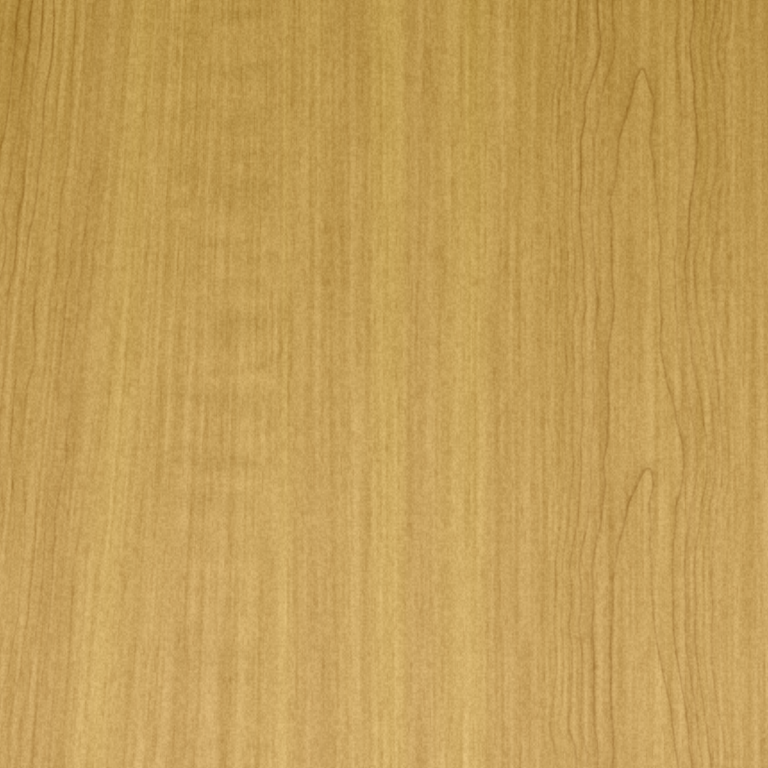
This texture is drawn by a three.js fragment shader. Its source:

```glsl
varying vec2 vUv;

float hash(vec2 cell) {
  vec3 p = fract(cell.xyx * vec3(0.1031, 0.1030, 0.0973));
  p += dot(p, p.yzx + 33.33);
  return fract((p.x + p.y) * p.z);
}

// Smooth value noise, centred on zero
float noise(vec2 p) {
  vec2 i = floor(p);
  vec2 f = fract(p);
  f = f * f * (3.0 - 2.0 * f);
  float low = mix(hash(i), hash(i + vec2(1.0, 0.0)), f.x);
  float high = mix(hash(i + vec2(0.0, 1.0)), hash(i + 1.0), f.x);
  return mix(low, high, f.y) - 0.5;
}

float bell(float x, float width) {
  return exp(-x * x / (width * width));
}

// Flat stripe with fairly crisp sides
float stripe(float x, float halfWidth) {
  return 1.0 - smoothstep(halfWidth - 0.004, halfWidth + 0.004, abs(x));
}

// Nested arches that open downwards around a wavering axis
float cathedralLines(vec2 p) {
  float d = p.x - 0.832 + 0.024 * noise(vec2(p.x * 9.0, p.y * 5.0))
          + 0.012 * noise(vec2(p.x * 14.0 + 40.0, p.y * 15.0))
          + 0.004 * noise(vec2(p.x * 20.0, p.y * 38.0));
  float ring = (p.y + 270.0 * d * d - 0.91) / 0.52;
  float slope = length(vec2(540.0 * d, 1.0)) / 0.52;
  float id = floor(ring + 0.5);
  float offset = (ring - id) / slope;
  float line = bell(offset, 0.0018) + 0.3 * bell(offset - 0.003, 0.005);
  float strength = 0.55 + 0.45 * hash(vec2(id + 20.0, 7.0));
  strength *= 0.9 + 0.8 * noise(vec2(id * 3.7 + 50.0, p.y * 8.0));
  return line * strength * (1.0 - smoothstep(0.05, 0.15, abs(d)));
}

// Leaning, wavy lines along the left edge
float edgeLines(vec2 p) {
  float x = p.x - 0.085 * p.y + 0.022 * noise(vec2(p.x * 8.0, p.y * 4.0 + 9.0))
          + 0.010 * noise(vec2(p.x * 25.0, p.y * 15.0))
          + 0.004 * noise(vec2(p.x * 30.0, p.y * 40.0));
  float phase = x * 60.0;
  float id = floor(phase + 0.5);
  float line = bell((phase - id) / 60.0, 0.0019);
  float strength = 0.75 + 1.1 * noise(vec2(id + 70.0, p.y * 7.0));
  return line * strength * mix(0.35, 1.0, p.y) * (1.0 - smoothstep(0.06, 0.16, p.x));
}

void main() {
  vec2 p = vUv;

  // Fibres lean on the left and stand upright further right
  float u = p.x - 0.09 * p.y * (1.0 - smoothstep(0.12, 0.42, p.x))
          + 0.004 * noise(vec2(p.x * 5.0, p.y * 4.0));

  // Light falls off towards the top and the corners
  vec3 color = mix(vec3(0.814, 0.670, 0.414), vec3(0.734, 0.592, 0.304),
                   smoothstep(-0.2, 1.15, p.y));
  color -= 0.022 * smoothstep(0.4, 0.85, distance(p, vec2(0.5, 0.35)));

  // Pale sapwood bands
  float pale = 0.6 * bell(u - 0.115, 0.020) + 0.6 * stripe(u - 0.368, 0.006)
             + 0.5 * stripe(u - 0.492, 0.008) + 0.7 * stripe(u - 0.513, 0.015)
             + 0.5 * bell(u - 0.610, 0.034) + 0.5 * stripe(u - 0.620, 0.014)
             + 0.5 * stripe(u - 0.915, 0.008);
  pale *= 0.85 + 0.6 * noise(vec2(u * 110.0, p.y * 1.2));
  pale += 0.6 * noise(vec2(u * 22.0 + 3.0, p.y * 0.8));
  color += vec3(0.026, 0.036, 0.018) * pale;

  // Fibres from broad to hair-fine
  float fibre = 0.022 * noise(vec2(u * 52.0, p.y * 1.0))
              + 0.044 * noise(vec2(u * 150.0 + 17.0, p.y * 2.0))
              + 0.056 * noise(vec2(u * 260.0 + 31.0, p.y * 9.0));
  color += fibre * vec3(0.9, 1.0, 1.1);

  // Cross ripples
  float ripple = noise(vec2(p.x * 7.0, p.y * 36.0 + p.x * 6.0))
               + 0.9 * noise(vec2(p.x * 13.0 + 5.0, p.y * 72.0 - p.x * 8.0));
  ripple *= smoothstep(0.18, 0.26, p.x) * (1.0 - smoothstep(0.34, 0.38, p.x));
  color += 0.042 * ripple * (0.8 + noise(vec2(2.0, p.y * 5.0)));

  // Growth lines
  float lines = cathedralLines(p) + 0.9 * edgeLines(p);
  color -= vec3(0.090, 0.102, 0.092) * lines;

  // Short pores and surface grain
  float pore = smoothstep(0.2, 0.42, noise(vec2(u * 250.0, p.y * 60.0 + 11.0)));
  color -= vec3(0.022, 0.028, 0.028) * pore;
  color += 0.058 * noise(p * vec2(430.0, 390.0))
         + 0.034 * noise(p * vec2(250.0, 190.0) + 60.0);

  gl_FragColor = vec4(color, 1.0);
}
```
